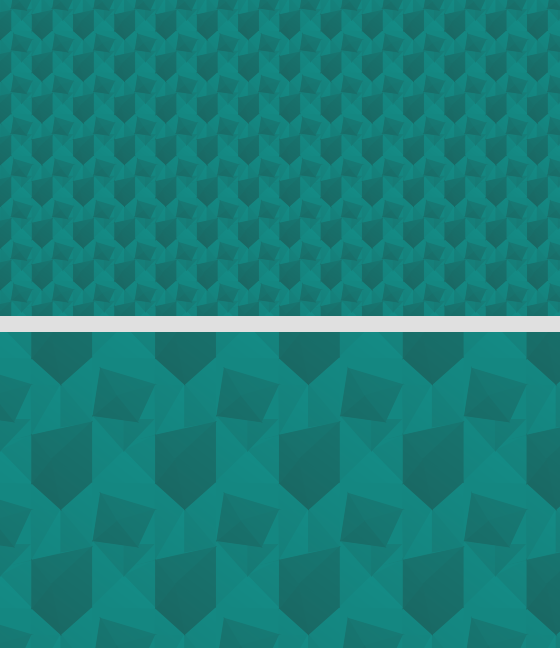
Top, the full canvas; bottom, a detail of the centre.
Write a Shadertoy shader that draws this pattern.

```glsl
const vec2 TILE = vec2(0.1306, 0.1319);    // tile size in canvas heights
const vec2 ORIGIN = vec2(0.6875, 0.5718);  // lattice anchor in canvas heights
const vec3 LIGHT = vec3(0.078, 0.535, 0.512);
const vec3 DEEP = vec3(0.098, 0.415, 0.396);
const float SHEEN = 0.45;                  // tone slope across each facet

// Vertices of one tile, in tile units
const vec2 BIG_APEX = vec2(-0.33, -0.30);
const vec2 SMALL_APEX = vec2(0.20, 0.21);
const vec2 BIG_RIM[5] = vec2[5](
    vec2(-0.485, -0.105), vec2(0.0), vec2(0.0, -0.48),
    vec2(-0.25, -0.70), vec2(-0.485, -0.49));
const vec2 SMALL_RIM[4] = vec2[4](
    vec2(0.07, 0.43), vec2(0.51, 0.30), vec2(0.37, 0.0), vec2(0.01, 0.05));
const float BIG_TONE[5] = float[5](0.70, 0.82, 0.92, 1.0, 0.86);
const float SMALL_TONE[4] = float[4](0.52, 0.60, 0.84, 0.70);
const vec2 PEAK = vec2(-0.25, 0.30);
const vec2 PEAK_FOOT = vec2(-0.25, -0.04);
const vec2 DIP = vec2(0.26, -0.23);
const vec2 DIP_TOP = vec2(0.26, 0.02);

float cross2(vec2 a, vec2 b) { return a.x * b.y - a.y * b.x; }

// Signed distance to the line a-b, positive on its left
float sideDistance(vec2 p, vec2 a, vec2 b) {
    return cross2(normalize(b - a), p - a);
}

// Blends one repeating, softly graded triangle into the tone
void facet(vec2 p, vec2 a, vec2 b, vec2 c, float shade, float pixel, inout float tone) {
    vec2 centre = (a + b + c) / 3.0;
    vec2 local = p - centre;
    local -= round(local);
    vec2 q = centre + local;
    float winding = sign(cross2(b - a, c - a));
    float inside = min(winding * sideDistance(q, a, b),
                   min(winding * sideDistance(q, b, c), winding * sideDistance(q, c, a)));
    float graded = shade + SHEEN * dot(local, vec2(-0.6, -0.8));
    tone = mix(tone, graded, smoothstep(-pixel, 0.2 * pixel, inside));
}

void mainImage(out vec4 fragColor, in vec2 fragCoord) {
    vec2 p = (fragCoord / iResolution.y - ORIGIN) / TILE;
    float pixel = 1.0 / (iResolution.y * TILE.y);
    float tone = 0.06;

    vec2 across = vec2(1.0, 0.0);
    vec2 up = vec2(0.0, 1.0);
    vec2 bigLeft = BIG_RIM[0];
    vec2 bigTop = BIG_RIM[1];
    vec2 bigRight = BIG_RIM[2];
    vec2 bigLow = BIG_RIM[4];
    vec2 smallRight = SMALL_RIM[1] - across;

    // Pale facets between the gems
    facet(p, bigTop, bigRight, DIP, 0.10, pixel, tone);
    facet(p, DIP, bigLeft + across, bigLow + across, 0.16, pixel, tone);
    facet(p, DIP, bigRight, bigLow + across, -0.03, pixel, tone);
    facet(p, PEAK, bigRight + up, bigTop, 0.10, pixel, tone);
    facet(p, PEAK, smallRight, bigLeft, 0.18, pixel, tone);
    facet(p, PEAK, smallRight, bigLow + up, 0.08, pixel, tone);
    facet(p, PEAK_FOOT, bigLeft, bigTop, 0.12, pixel, tone);

    // Split triangles above the big gem and below the small one
    facet(p, bigLeft, PEAK, PEAK_FOOT, 0.02, pixel, tone);
    facet(p, bigTop, PEAK, PEAK_FOOT, 0.28, pixel, tone);
    facet(p, SMALL_RIM[3], DIP, DIP_TOP, 0.30, pixel, tone);
    facet(p, vec2(0.50, 0.02), DIP, DIP_TOP, 0.40, pixel, tone);

    // Dark gems, each a fan around its apex
    for (int i = 0; i < 4; i++) {
        facet(p, SMALL_APEX, SMALL_RIM[i], SMALL_RIM[(i + 1) % 4], SMALL_TONE[i], pixel, tone);
    }
    for (int i = 0; i < 5; i++) {
        facet(p, BIG_APEX, BIG_RIM[i], BIG_RIM[(i + 1) % 5], BIG_TONE[i], pixel, tone);
    }

    fragColor = vec4(mix(LIGHT, DEEP, tone), 1.0);
}
```
